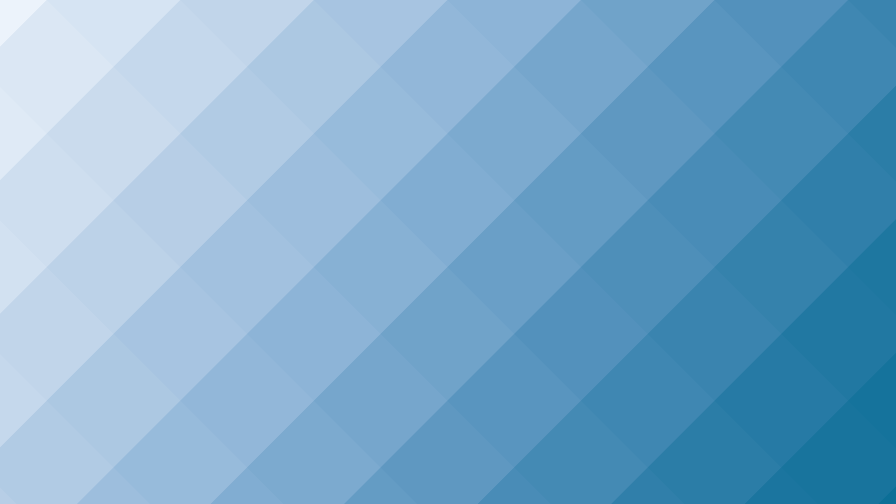
A Shadertoy shader for this background:

```glsl
#define PITCH 0.265
#define OFFSET 0.0926
#define BAND_STEP 4.0
#define SHADES_PER_STOP 10.0
#define FIRST_SHADE -5.0
#define FROST vec3(0.925, 0.953, 0.984)
#define PALE vec3(0.757, 0.835, 0.918)
#define SKY vec3(0.553, 0.706, 0.843)
#define AZURE vec3(0.325, 0.569, 0.737)
#define OCEAN vec3(0.129, 0.470, 0.635)
#define DEEP vec3(0.012, 0.420, 0.573)

// Floor whose steps are blended over the given width
float softFloor(float v, float width) {
    float nearestEdge = floor(v + 0.5);
    return nearestEdge - 1.0 + smoothstep(-0.5 * width, 0.5 * width, v - nearestEdge);
}

// Colour ramp from pale to deep blue
vec3 blueRamp(float t) {
    vec3 colour = mix(FROST, PALE, clamp(t, 0.0, 1.0));
    colour = mix(colour, SKY, clamp(t - 1.0, 0.0, 1.0));
    colour = mix(colour, AZURE, clamp(t - 2.0, 0.0, 1.0));
    colour = mix(colour, OCEAN, clamp(t - 3.0, 0.0, 1.0));
    return mix(colour, DEEP, clamp(t - 4.0, 0.0, 1.0));
}

void mainImage(out vec4 fragColor, in vec2 fragCoord) {
    vec2 p = fragCoord / iResolution.y;
    float depth = 1.0 - p.y;

    // Diagonal lattice: bands rise to the right, cells split each band
    float band = (p.x + depth - OFFSET) / PITCH;
    float cell = (p.x - depth - OFFSET) / PITCH;
    float edge = 1.5 / (iResolution.y * PITCH);

    // Each tile takes one shade: big steps across bands, small along them
    float shade = BAND_STEP * softFloor(band, edge) + softFloor(cell, edge);
    fragColor = vec4(blueRamp((shade - FIRST_SHADE) / SHADES_PER_STOP), 1.0);
}
```
